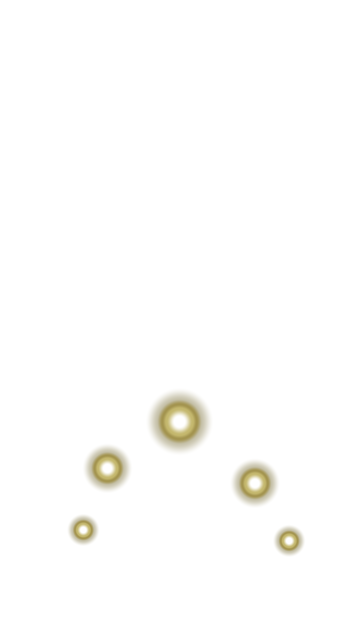
Write a Shadertoy shader that draws this background.

```glsl
// Five soft olive-gold glowing rings in an arch on a white background.

const vec3 WHITE = vec3(1.0);
const vec3 GOLD  = vec3(0.77, 0.72, 0.43);
const vec3 OLIVE = vec3(0.64, 0.58, 0.31);
const vec3 HAZE  = vec3(0.76, 0.74, 0.64);

// Ring stops, as fractions of the orb radius
const float CORE_EDGE  = 0.14;
const float GOLD_STOP  = 0.38;
const float OLIVE_STOP = 0.50;
const float HAZE_STOP  = 0.66;

// Orbs: centre x from the middle, y from the bottom, radius (in canvas heights)
const int ORB_COUNT = 5;
const vec3 ORBS[ORB_COUNT] = vec3[ORB_COUNT](
    vec3(-0.1510, 0.1719, 0.0262),
    vec3(-0.1133, 0.2682, 0.0400),
    vec3(-0.0007, 0.3411, 0.0540),
    vec3( 0.1172, 0.2448, 0.0400),
    vec3( 0.1706, 0.1549, 0.0262)
);

// Radial colour: white core, gold inner ring, olive crest, fading haze
vec3 orbColor(float r) {
    vec3 color = mix(WHITE, GOLD, smoothstep(CORE_EDGE, GOLD_STOP, r));
    color = mix(color, OLIVE, smoothstep(GOLD_STOP, OLIVE_STOP, r));
    color = mix(color, HAZE, smoothstep(OLIVE_STOP, HAZE_STOP, r));
    return mix(color, WHITE, smoothstep(HAZE_STOP - 0.08, 1.0, r));
}

void mainImage(out vec4 fragColor, in vec2 fragCoord) {
    // Height-based units with x centred
    vec2 p = (fragCoord - vec2(0.5 * iResolution.x, 0.0)) / iResolution.y;

    // Each orb tints the white ground
    vec3 color = WHITE;
    for (int i = 0; i < ORB_COUNT; i++) {
        vec3 orb = ORBS[i];
        color *= orbColor(length(p - orb.xy) / orb.z);
    }
    fragColor = vec4(color, 1.0);
}
```
